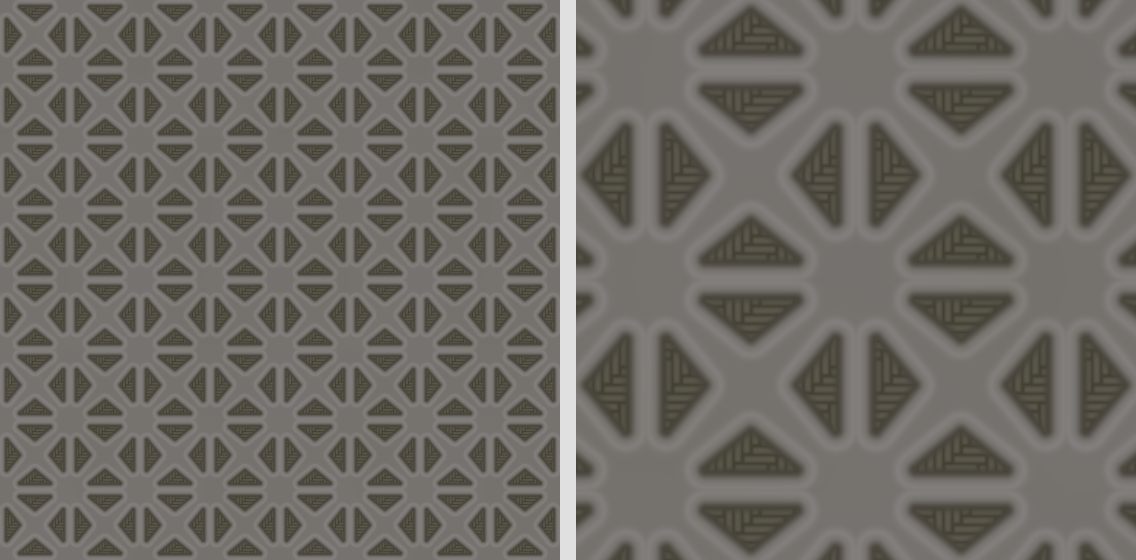
Left, the full canvas; right, a detail of the centre.
A WebGL 2 fragment shader for this pattern:

```glsl
#version 300 es
precision highp float;
// Grey pierced lattice: each square cell holds four rounded triangular recesses
// pointing at its centre. A folded triangle distance gives the soft walls and
// pale rims, a herringbone weave fills the recesses, wrapped sines add faint wear.

uniform vec2 u_resolution;
out vec4 fragColor;

const float TAU = 6.2831853;
const float REPEATS = 8.0;         // cells across and down

// Recess shape, in cell units measured from the cell centre
const float BASE_DISTANCE = 0.436; // flat side of the triangle
const float APEX_DISTANCE = 0.186; // sharp apex before rounding
const float SIDE_SLOPE = 0.82;
const float CORNER_RADIUS = 0.032;
const float WALL_SOFTNESS = 0.026;

// Pale rim around each recess
const float RIM_OFFSET = 0.052;
const float RIM_WIDTH = 0.024;

// Weave at the bottom of the recesses
const float STRANDS = 24.0;        // per cell, a multiple of 2 * STRAND_LENGTH
const float STRAND_LENGTH = 4.0;

const float WEAR = 0.006;
const vec3 PLATE = vec3(0.460, 0.445, 0.430);
const vec3 RIM = vec3(0.508, 0.493, 0.482);
const vec3 WALL = vec3(0.285, 0.270, 0.235);
const vec3 WEAVE_DARK = vec3(0.265, 0.250, 0.205);
const vec3 WEAVE_LIGHT = vec3(0.355, 0.340, 0.295);

// Signed distance to the nearest recess; negative inside
float recessDistance(vec2 p) {
  vec2 q = abs(p);
  float depth = max(q.x, q.y);
  float across = min(q.x, q.y);

  // Inset triangle, later grown by the corner radius
  float sideScale = length(vec2(1.0, SIDE_SLOPE));
  float base = BASE_DISTANCE - CORNER_RADIUS;
  float apex = APEX_DISTANCE + CORNER_RADIUS * sideScale;
  float halfBase = (base - apex) / SIDE_SLOPE;
  vec2 v = vec2(across, depth);

  vec2 baseOffset = v - vec2(clamp(v.x, 0.0, halfBase), base);
  vec2 side = vec2(halfBase, base - apex);
  vec2 fromApex = v - vec2(0.0, apex);
  vec2 sideOffset = fromApex - side * clamp(dot(fromApex, side) / dot(side, side), 0.0, 1.0);

  float edge = min(length(baseOffset), length(sideOffset));
  float plane = max(depth - base, (apex + SIDE_SLOPE * across - depth) / sideScale);
  return (plane < 0.0 ? -edge : edge) - CORNER_RADIUS;
}

// Herringbone strands: 1 on the crown of a strand, 0 in the grooves
float herringbone(vec2 p) {
  vec2 grid = p * STRANDS;
  vec2 id = floor(grid);
  vec2 f = grid - id;
  float stepIndex = mod(id.x - id.y, 2.0 * STRAND_LENGTH);
  bool horizontal = stepIndex < STRAND_LENGTH;
  float along = horizontal ? stepIndex + f.x : 2.0 * STRAND_LENGTH - 1.0 - stepIndex + f.y;
  float crown = sin(0.5 * TAU * (horizontal ? f.y : f.x));
  float ends = smoothstep(0.0, 0.5, min(along, STRAND_LENGTH - along));
  return crown * ends;
}

// Layered sines with whole periods, so they wrap at the canvas edges
float wear(vec2 uv) {
  float broad = sin(TAU * (uv.x + 2.0 * uv.y) + 0.7) * sin(TAU * (3.0 * uv.x - uv.y));
  float fine = sin(TAU * (5.0 * uv.x + 3.0 * uv.y) + 2.1) * sin(TAU * (4.0 * uv.y - 3.0 * uv.x));
  return 0.65 * broad + 0.35 * fine;
}

void main() {
  vec2 uv = gl_FragCoord.xy / u_resolution;
  vec2 cell = fract(uv * REPEATS);
  float d = recessDistance(cell - 0.5);
  float pixel = REPEATS / min(u_resolution.x, u_resolution.y);

  // Plate with pale rims
  float rimPosition = (d - RIM_OFFSET) / RIM_WIDTH;
  vec3 plate = mix(PLATE, RIM, exp(-rimPosition * rimPosition));

  // Woven floor, shaded towards the walls
  vec3 weave = mix(WEAVE_DARK, WEAVE_LIGHT, herringbone(cell));
  vec3 recess = mix(weave, WALL, smoothstep(-0.06, -0.012, d));

  float softness = max(WALL_SOFTNESS, pixel);
  vec3 color = mix(recess, plate, smoothstep(-softness, softness, d));

  // Faint tint drift between repeats
  color += WEAR * wear(uv) * vec3(1.0, 0.6, 1.2);
  fragColor = vec4(color, 1.0);
}
```
